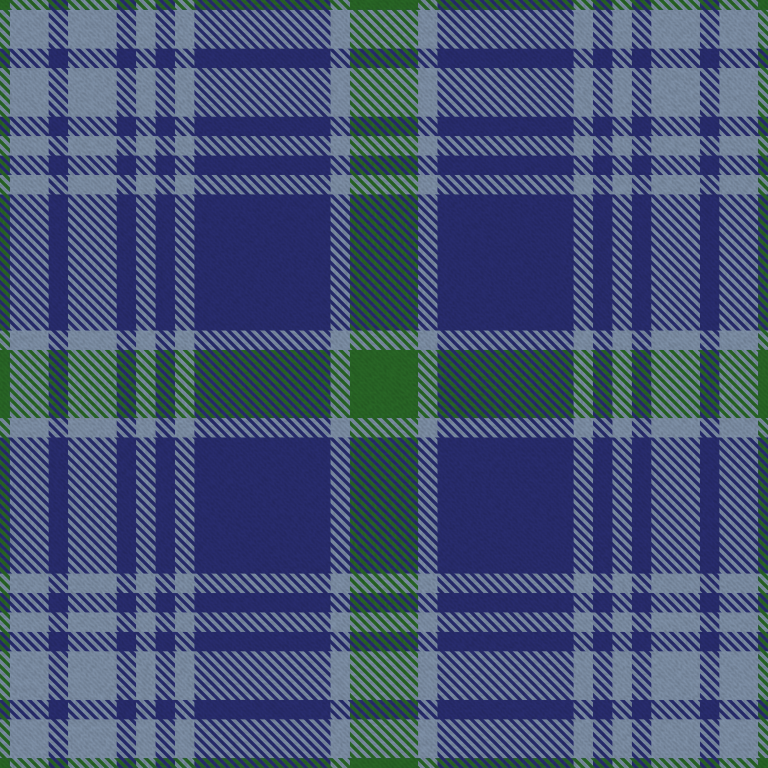
Reproduce this pattern procedurally as a WebGL 1 fragment shader.

```glsl
precision highp float;

uniform vec2 u_resolution;

const float SETT_UNITS = 79.0;   // stripe units in one full mirrored repeat
const float TAU = 6.2831853;

const vec3 NAVY  = vec3(0.150, 0.165, 0.410);
const vec3 STEEL = vec3(0.465, 0.530, 0.615);
const vec3 GREEN = vec3(0.150, 0.380, 0.140);

vec2 gradientAt(vec2 cell) {
    float angle = TAU * fract(sin(dot(cell, vec2(127.1, 311.7))) * 43758.5);
    return vec2(cos(angle), sin(angle));
}

float gradientNoise(vec2 p) {
    vec2 cell = floor(p);
    vec2 f = p - cell;
    vec2 s = f * f * f * (f * (f * 6.0 - 15.0) + 10.0);
    float a = dot(gradientAt(cell), f);
    float b = dot(gradientAt(cell + vec2(1.0, 0.0)), f - vec2(1.0, 0.0));
    float c = dot(gradientAt(cell + vec2(0.0, 1.0)), f - vec2(0.0, 1.0));
    float d = dot(gradientAt(cell + vec2(1.0, 1.0)), f - vec2(1.0, 1.0));
    return mix(mix(a, b, s.x), mix(c, d, s.x), s.y);
}

// Soft coverage of a stripe given its centre and half width
float stripe(float x, float centre, float halfWidth, float soft) {
    return 1.0 - smoothstep(-soft, soft, abs(x - centre) - halfWidth);
}

// Thread colour across the sett, mirrored about its middle
vec3 settColour(float position, float soft) {
    float d = abs(mod(position, SETT_UNITS) - 0.5 * SETT_UNITS);
    float steel = stripe(d, 4.5, 1.0, soft)
                + stripe(d, 20.5, 1.0, soft)
                + stripe(d, 24.5, 1.0, soft)
                + stripe(d, 30.0, 2.5, soft)
                + stripe(d, 36.5, 2.0, soft);
    float green = stripe(d, 0.0, 3.5, soft) + stripe(d, 39.5, 1.0, soft);
    return mix(mix(NAVY, STEEL, steel), GREEN, green);
}

// 1 where the warp floats on top, 0 where the weft does
float twill(float phase, float soft) {
    return 1.0 - smoothstep(0.25 - soft, 0.25 + soft, abs(fract(phase) - 0.5));
}

// Slight unevenness running along the yarn
float yarnGrain(vec2 acrossAlong) {
    return gradientNoise(acrossAlong * vec2(4.0, 1.3));
}

void main() {
    float side = min(u_resolution.x, u_resolution.y);
    vec2 p = gl_FragCoord.xy / side * SETT_UNITS;
    float pixel = SETT_UNITS / side;

    // Two yarn systems interlaced on a falling diagonal
    float phase = p.x + p.y;
    float warpOnTop = twill(phase, min(0.9 * pixel, 0.25));
    vec3 warp = settColour(p.x, 0.6 * pixel);
    vec3 weft = settColour(p.y, 0.6 * pixel);
    vec3 cloth = mix(weft, warp, warpOnTop);

    // Rounded floats and yarn grain
    float rib = -cos(2.0 * TAU * phase);
    float grain = mix(yarnGrain(p.yx), yarnGrain(p.xy + 57.0), warpOnTop);
    cloth *= 1.0 + 0.035 * rib + 0.10 * grain;

    gl_FragColor = vec4(cloth, 1.0);
}
```
